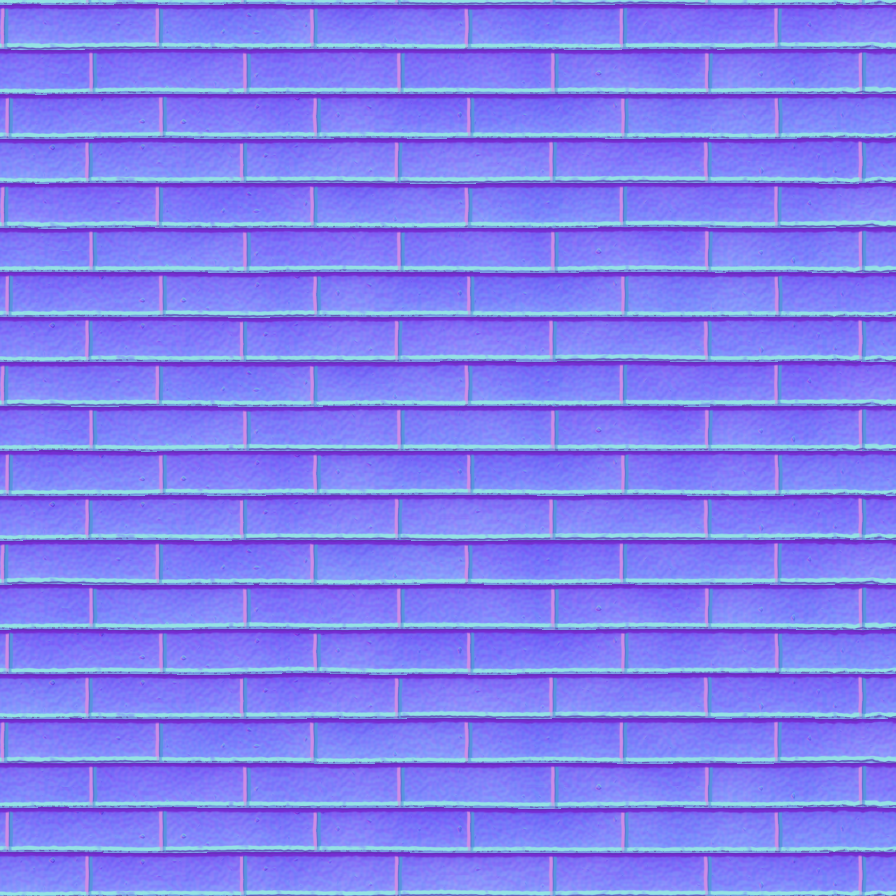
This texture map is drawn by a WebGL 2 fragment shader. Its source:

```glsl
#version 300 es
precision highp float;
// Normal map of a painted running-bond brick wall with worn, bevelled edges.

uniform vec2 u_resolution;
out vec4 fragColor;

const vec2 BRICK = vec2(0.1722, 0.0498);   // pitch across and down
const float FIRST_COURSE = 0.0052;         // joint below the top edge
const float CYCLE = 4.0;                   // courses before the wear repeats

const vec3 FACE = vec3(0.50, 0.49, 0.985);
const vec3 TOP_BEVEL = vec3(0.46, 0.17, 0.82);
const vec3 BOTTOM_BEVEL = vec3(0.58, 0.89, 0.89);
const vec3 LEFT_BEVEL = vec3(0.34, 0.58, 0.87);
const vec3 RIGHT_BEVEL = vec3(0.82, 0.55, 0.90);
const vec3 MORTAR = vec3(0.44, 0.57, 0.86);
const vec3 CREVICE = vec3(0.34, 0.20, 0.63);

float hash(vec2 p) {
    vec3 q = fract(vec3(p.xyx) * 0.1031);
    q += dot(q, q.yzx + 33.33);
    return fract((q.x + q.y) * q.z);
}

vec2 gradientAt(vec2 cell) {
    float angle = 6.2832 * hash(cell);
    return vec2(cos(angle), sin(angle));
}

float gradientNoise(vec2 p) {
    vec2 i = floor(p), f = p - i;
    vec2 u = f * f * f * (f * (f * 6.0 - 15.0) + 10.0);
    vec2 e = vec2(1.0, 0.0);
    float a = dot(gradientAt(i), f);
    float b = dot(gradientAt(i + e.xy), f - e.xy);
    float c = dot(gradientAt(i + e.yx), f - e.yx);
    float d = dot(gradientAt(i + e.xx), f - e.xx);
    return mix(mix(a, b, u.x), mix(c, d, u.x), u.y);
}

// Height of the paint: fine grain, soft lumps and a few raised specks.
float paintHeight(vec2 p) {
    float grain = gradientNoise(p * 190.0);
    float lumps = gradientNoise(p * 85.0 + 19.0);
    float specks = smoothstep(0.44, 0.62, gradientNoise(p * 110.0 + 47.0));
    return 0.60 * grain + 0.65 * lumps + 0.9 * specks;
}

vec2 paintSlope(vec2 p, float stepSize) {
    float h = paintHeight(p);
    return vec2(paintHeight(p + vec2(stepSize, 0.0)) - h,
                paintHeight(p + vec2(0.0, stepSize)) - h);
}

// Soft stripe around a centre line.
float band(float x, float centre, float halfWidth, float soft) {
    return 1.0 - smoothstep(halfWidth - soft, halfWidth + soft, abs(x - centre));
}

void main() {
    vec2 uv = gl_FragCoord.xy / u_resolution;
    float soft = max(0.0011, 0.7 / min(u_resolution.x, u_resolution.y));
    vec2 p = vec2(uv.x, 1.0 - uv.y - FIRST_COURSE);
    float damage = smoothstep(0.86, 0.97, uv.x);

    // Courses, with joints that waver slightly
    float sway = 0.0016 * gradientNoise(vec2(p.x * 9.0, floor(p.y / BRICK.y + 0.5) * 3.7));
    float y = p.y + sway;
    float row = floor(y / BRICK.y);
    float below = y - row * BRICK.y;
    float cycleRow = mod(row, CYCLE);
    float odd = mod(cycleRow, 2.0);
    vec2 wearPos = vec2(p.x, below + cycleRow * BRICK.y);

    // Alternate courses shift by about half a brick
    float drift = (cycleRow == 1.0 || cycleRow == 2.0) ? 1.0 : -1.0;
    float start = mix(0.0075, 0.1015, odd) + 0.0026 * drift * (1.0 - uv.x);
    float column = floor((p.x - start) / BRICK.x + 0.5);
    float side = p.x - start - column * BRICK.x;
    float brickId = floor((p.x - start) / BRICK.x);
    float variation = hash(vec2(brickId + 7.0, cycleRow + 3.0));
    float accident = hash(vec2(brickId + 31.0, row + 13.0));

    // Edge wear
    float chips = gradientNoise(wearPos * 95.0 + 5.0);
    float ragged = gradientNoise(wearPos * vec2(210.0, 130.0) + 71.0);
    float wobble = (0.0009 + 0.0018 * damage) * chips + 0.0008 * ragged;
    float above = BRICK.y - below + wobble;
    float topEdge = below + wobble;
    side += 0.0010 * gradientNoise(wearPos * 60.0 + 23.0);

    // Curved painted face, each brick leaning a little differently
    float v = below / BRICK.y;
    vec3 color = FACE + vec3(0.05, 0.17, 0.03) * (v - 0.50);
    color.rg += vec2(0.03, 0.05) * (vec2(variation, accident) - 0.5);
    color.rg += 0.06 * gradientNoise(wearPos * 14.0 + 3.0);
    vec2 slope = paintSlope(wearPos, 0.0016);
    color.rg += clamp(slope * vec2(0.14, 0.18), -0.18, 0.18);
    color.b -= 0.10 * min(dot(slope, slope), 1.0);

    // Rounded shoulders beside the joints
    color = mix(color, TOP_BEVEL, 0.60 * exp(-topEdge / 0.0042));
    color = mix(color, BOTTOM_BEVEL, 0.40 * exp(-max(above, 0.0) / 0.0045));
    vec3 shoulder = side < 0.0 ? RIGHT_BEVEL : LEFT_BEVEL;
    color = mix(color, shoulder, 0.45 * exp(-abs(side) / 0.0035));

    // Upright joint: right bevel of one brick, left bevel of the next
    color = mix(color, RIGHT_BEVEL, 0.95 * band(side, -0.0022, 0.0017, soft));
    color = mix(color, LEFT_BEVEL, 0.95 * band(side, 0.0023, 0.0019, soft));
    color = mix(color, CREVICE, 0.35 * band(side, 0.0004, 0.0005, soft));

    // Bed joint: lit lower bevel, mortar, crevice, dark upper bevel
    float gap = band(side, 0.0, 0.0030, soft);
    float lip = 0.0045 + 0.0014 * (variation - 0.5);
    float lit = (1.0 - 0.55 * gap) * smoothstep(-0.75, -0.15, chips + 0.2 * ragged);
    color = mix(color, MORTAR, 0.85 * band(above, 0.0012, 0.0015, soft));
    color = mix(color, BOTTOM_BEVEL, lit * band(above, lip, 0.0021, soft));
    float crisp = step(0.72, 0.7 * variation + 0.3 * accident);
    float cracked = smoothstep(0.02, 0.25, ragged + 0.25 * damage);
    float crevice = max(0.65 * crisp * (1.0 - gap), 0.65 * cracked);
    color = mix(color, CREVICE, crevice * band(above, 0.0017, 0.0007, soft));
    float depth = 0.0024 + 0.0006 * (accident - 0.5);
    color = mix(color, TOP_BEVEL, 0.97 * band(topEdge, 0.0022, depth, 1.3 * soft));
    color = mix(color, CREVICE, 0.55 * band(topEdge, 0.0008, 0.0008, soft));

    fragColor = vec4(clamp(color, 0.0, 1.0), 1.0);
}
```
